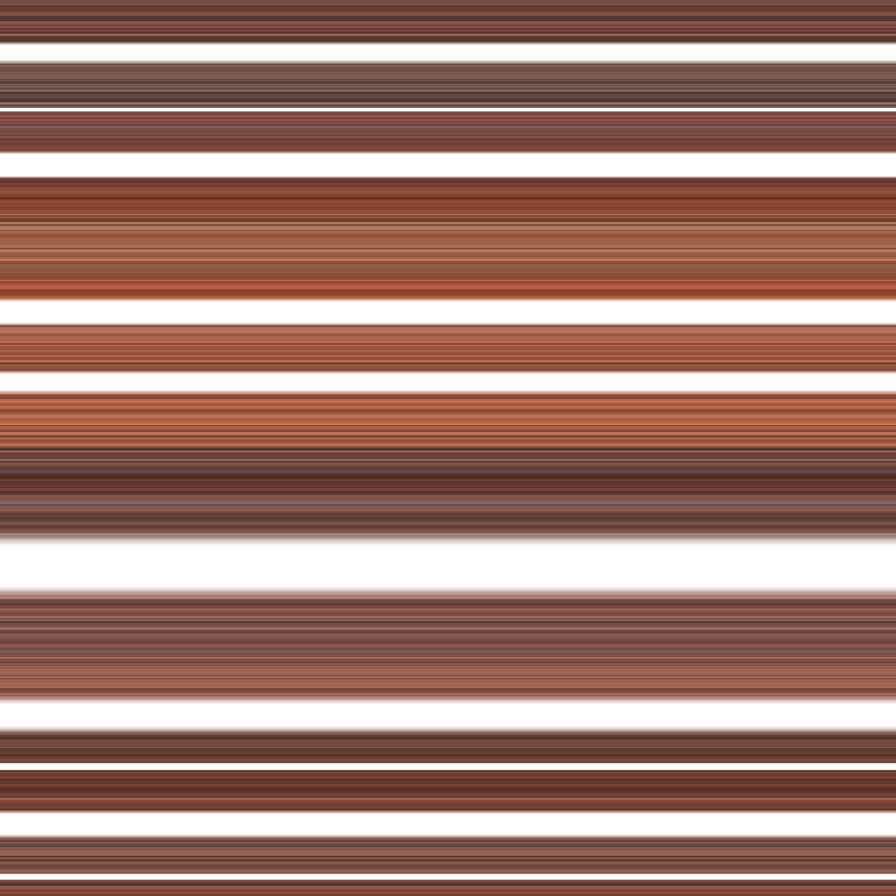
Write a WebGL 2 fragment shader that draws this pattern.

```glsl
#version 300 es
precision highp float;

uniform vec2 u_resolution;
out vec4 fragColor;

// Band colours from top to bottom, and the depth where each band ends
const vec3 bandColor[16] = vec3[16](
    vec3(.43, .27, .24), vec3(.45, .33, .30), vec3(.50, .31, .28), vec3(.50, .26, .20),
    vec3(.61, .37, .28), vec3(.62, .30, .20), vec3(.62, .36, .27), vec3(.68, .39, .28),
    vec3(.43, .26, .23), vec3(.45, .31, .28), vec3(.49, .31, .28), vec3(.58, .37, .31),
    vec3(.43, .26, .21), vec3(.42, .24, .19), vec3(.47, .31, .27), vec3(.45, .26, .22));
const float bandEnd[15] = float[15](
    .059, .122, .184, .245, .307, .348, .426, .5,
    .55, .632, .745, .798, .855, .919, .978);

// White gaps: centre depth, half height, edge softness
const vec3 gaps[10] = vec3[10](
    vec3(.0586, .0104, .003), vec3(.1224, .0020, .0008),
    vec3(.1842, .0137, .002), vec3(.3483, .0137, .003),
    vec3(.4264, .0111, .003), vec3(.6315, .0300, .009),
    vec3(.7982, .0170, .006), vec3(.8555, .0039, .001),
    vec3(.9199, .0137, .003), vec3(.9785, .0033, .001));

float hash(float n) {
    return fract(sin(n * 12.9898) * 43758.547);
}

// One random value per horizontal cell, with smoothed cell borders
float cellRows(float depth, float count, float seed, float pixel) {
    float p = depth * count;
    float cell = floor(p - .5);
    float blur = clamp(pixel * count * .5, .05, .5);
    float blend = smoothstep(.5 - blur, .5 + blur, p - .5 - cell);
    return mix(hash(cell + seed), hash(cell + 1. + seed), blend);
}

void main() {
    float pixel = 1. / u_resolution.y;
    float depth = 1. - gl_FragCoord.y * pixel;

    // Base bands
    vec3 color = bandColor[0];
    for (int i = 0; i < 15; i++) {
        float entered = smoothstep(-pixel, pixel, depth - bandEnd[i]);
        color = mix(color, bandColor[i + 1], entered);
    }

    // Fine streaks: brightness, warmth, and sparse pale or dark threads
    float fine = cellRows(depth, 512., 3., pixel) - .5;
    float broad = cellRows(depth, 170., 71., pixel) - .5;
    float warmth = cellRows(depth, 230., 137., pixel) - .5;
    float thread = cellRows(depth, 420., 211., pixel);
    color *= 1. + .42 * fine + .18 * broad;
    color += warmth * vec3(.07, -.03, -.05);
    color = mix(color, vec3(.78, .58, .49), .5 * smoothstep(.86, .98, thread));
    color = mix(color, vec3(.28, .13, .10), .6 * smoothstep(.14, .03, thread));

    // Dark seams where two bands touch
    float seam = min(abs(depth - .2455), abs(depth - .5015));
    color *= 1. - .4 * (1. - smoothstep(.0005, .0025, seam));

    // Soft white gaps
    float white = 0.;
    for (int i = 0; i < 10; i++) {
        float soft = max(gaps[i].z, .5 * pixel);
        float offset = abs(depth - gaps[i].x) - gaps[i].y;
        white = max(white, 1. - smoothstep(-soft, soft, offset));
    }
    fragColor = vec4(mix(color, vec3(.995), white), 1.);
}
```
